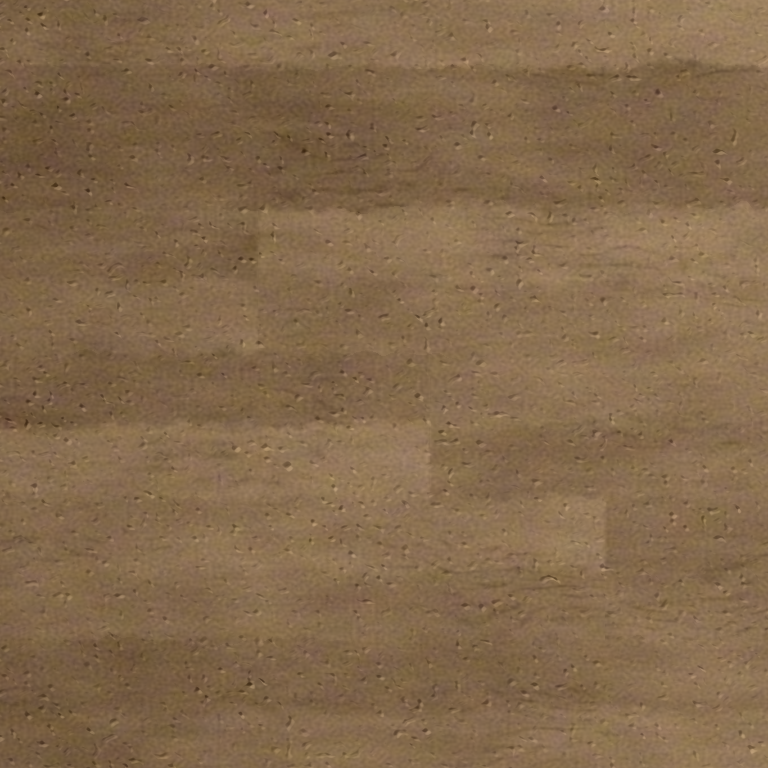
A WebGL 2 fragment shader for this texture:

```glsl
#version 300 es
precision highp float;
// Brown laminate floor: horizontal rows of planks with soft butt joints.
// Each plank has its own tone; warped gradient noise adds long grain and
// arched figure, and thresholded noise adds sparse pores and highlights.

uniform vec2 u_resolution;
out vec4 fragColor;

const int ROW_COUNT = 11;
const float ROW_HEIGHT = 0.0938;
const float FIRST_ROW_HEIGHT = 0.0846;   // top row is cut by the edge
const float SEAM_SOFTNESS = 0.008;
const float JOINT_SOFTNESS = 0.005;
const float SEAM_WOBBLE = 0.16;
const float GRAIN_STRENGTH = 0.045;
const float FIGURE_STRENGTH = 0.065;
const float PORE_STRENGTH = 0.15;
const float HIGHLIGHT_STRENGTH = 0.12;
const float SPECKLE_STRENGTH = 0.075;
const float TINT_STRENGTH = 0.022;
const float LIGHT_SLOPE = 0.065;         // brighter towards the right
const float MEAN_TONE = 0.512;
const float PLANK_CONTRAST = 1.12;

const vec3 DARK_WOOD = vec3(0.400, 0.305, 0.205);
const vec3 LIGHT_WOOD = vec3(0.600, 0.490, 0.365);

// Per row from the top: joint x, tone at left edge, before and after joint
const vec4 ROWS[ROW_COUNT] = vec4[ROW_COUNT](
    vec4(1.20, 0.49, 0.58, 0.58),
    vec4(1.20, 0.46, 0.48, 0.48),
    vec4(1.20, 0.46, 0.48, 0.48),
    vec4(0.336, 0.49, 0.485, 0.54),
    vec4(0.336, 0.51, 0.545, 0.515),
    vec4(0.56, 0.48, 0.495, 0.52),
    vec4(0.56, 0.55, 0.56, 0.495),
    vec4(0.788, 0.51, 0.55, 0.48),
    vec4(0.788, 0.50, 0.505, 0.50),
    vec4(1.20, 0.47, 0.49, 0.49),
    vec4(1.20, 0.49, 0.53, 0.53));

vec2 hashGradient(vec2 cell) {
    vec3 q = fract(cell.xyx * vec3(0.1031, 0.1030, 0.0973));
    q += dot(q, q.yzx + 33.33);
    return fract((q.xx + q.yz) * q.zy) * 2.0 - 1.0;
}

// Gradient noise, roughly -0.7 to 0.7
float noise(vec2 p) {
    vec2 cell = floor(p), f = fract(p);
    vec2 u = f * f * f * (f * (f * 6.0 - 15.0) + 10.0);
    vec2 e = vec2(0.0, 1.0);
    float a = dot(hashGradient(cell), f);
    float b = dot(hashGradient(cell + e.yx), f - e.yx);
    float c = dot(hashGradient(cell + e.xy), f - e.xy);
    float d = dot(hashGradient(cell + e.yy), f - e.yy);
    return mix(mix(a, b, u.x), mix(c, d, u.x), u.y);
}

float rowTone(int row, float x) {
    vec4 plank = ROWS[clamp(row, 0, ROW_COUNT - 1)];
    float leftTone = mix(plank.y, plank.z, clamp(x / plank.x, 0.0, 1.0));
    return mix(leftTone, plank.w,
               smoothstep(-JOINT_SOFTNESS, JOINT_SOFTNESS, x - plank.x));
}

// Long streaks plus arched dark lines in patches
float woodGrain(vec2 q) {
    float streaks = noise(q * vec2(5.0, 30.0)) + 0.7 * noise(q * vec2(16.0, 75.0));
    float warp = noise(q * vec2(5.0, 8.0)) + 0.25 * noise(q * vec2(17.0, 30.0));
    float rings = 0.5 + 0.5 * sin(q.y * 260.0 + warp * 26.0);
    float patches = smoothstep(-0.1, 0.3, noise(q * vec2(3.0, 9.0) + 40.0));
    float broken = smoothstep(-0.25, 0.3, noise(q * vec2(28.0, 70.0)));
    return GRAIN_STRENGTH * streaks
         - FIGURE_STRENGTH * pow(rings, 3.0) * patches * broken;
}

void main() {
    vec2 uv = gl_FragCoord.xy / u_resolution;

    // Rows counted downwards, blended across their wavering edges
    float rowPosition = (1.0 - uv.y - FIRST_ROW_HEIGHT) / ROW_HEIGHT + 1.0;
    rowPosition += SEAM_WOBBLE * (noise(uv * vec2(9.0, 6.0)) + noise(uv * 45.0));
    float edge = floor(rowPosition + 0.5);
    float edgeDistance = (rowPosition - edge) * ROW_HEIGHT;
    float tone = mix(rowTone(int(edge) - 1, uv.x), rowTone(int(edge), uv.x),
                     smoothstep(-SEAM_SOFTNESS, SEAM_SOFTNESS, edgeDistance));
    tone = MEAN_TONE + PLANK_CONTRAST * (tone - MEAN_TONE);

    // Grain is shifted for every second row and each side of a joint
    int row = clamp(int(floor(rowPosition)), 0, ROW_COUNT - 1);
    float side = step(ROWS[row].x, uv.x);
    tone += woodGrain(uv + vec2(float((row + 1) / 2) * 3.71, side * 5.3));
    tone += LIGHT_SLOPE * (uv.x - 0.5) + 0.06 * noise(uv * vec2(4.0, 6.0));
    tone += 0.035 * noise(uv * vec2(13.0, 24.0) + 5.0);

    // Sparse dark pores, each with a lit rim, over a fine speckle
    vec2 poreUv = uv * vec2(100.0, 135.0);
    poreUv += 0.6 * noise(uv * 60.0);
    float pore = smoothstep(0.2, 0.55, noise(poreUv));
    float rim = smoothstep(0.2, 0.55, noise(poreUv + vec2(-0.35, 0.55)));
    float density = 0.8 + 0.9 * noise(uv * vec2(8.0, 14.0) + 3.0);
    tone += density * (HIGHLIGHT_STRENGTH * rim - PORE_STRENGTH * pore);
    tone += SPECKLE_STRENGTH * noise(uv * vec2(170.0, 200.0) + 9.0) + 0.017;

    vec3 color = mix(DARK_WOOD, LIGHT_WOOD, (tone - 0.4) / 0.2);

    // Faint yellow, green and violet blotches
    float yellow = noise(uv * vec2(16.0, 26.0)) + noise(uv * vec2(50.0, 70.0));
    float green = noise(uv * vec2(22.0, 30.0) + 70.0);
    color += TINT_STRENGTH * (yellow * vec3(0.2, 0.5, -1.6) + green * vec3(-0.7, 0.4, -0.3));
    fragColor = vec4(clamp(color, 0.0, 1.0), 1.0);
}
```
